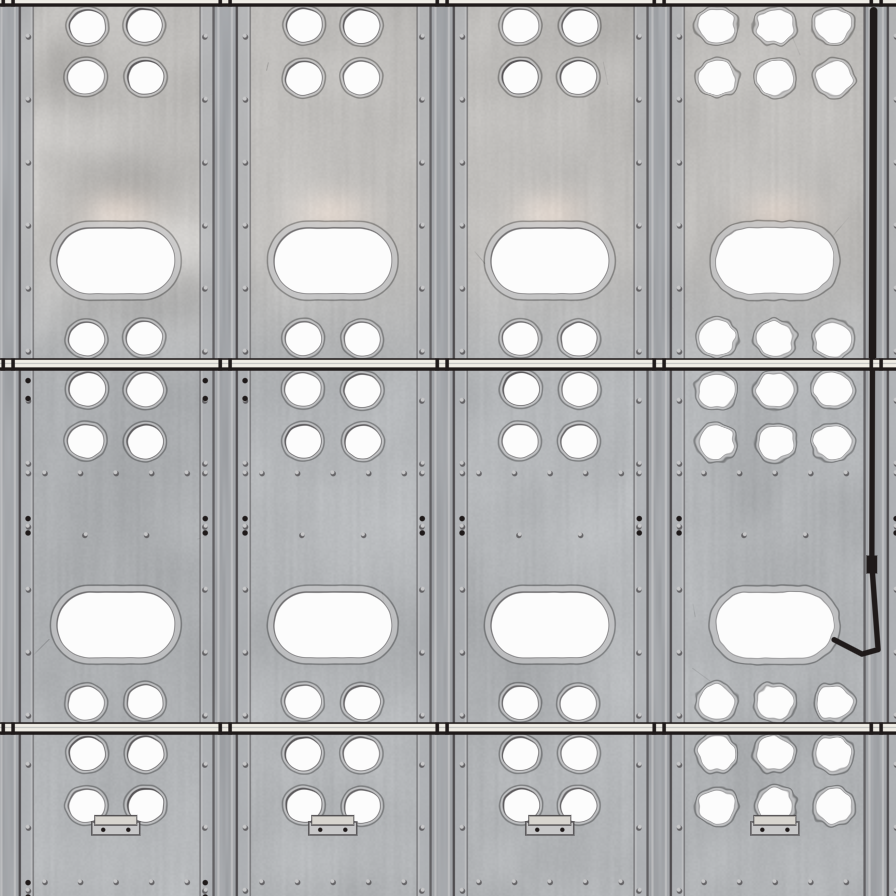
A WebGL 1 fragment shader for this texture:

```glsl
precision highp float;
// Riveted aluminium panels in a four-column grid, punched with round and oval openings.
uniform vec2 u_resolution;

const vec2 PITCH = vec2(.2422, .4063);   // panel size
const vec2 ORIGIN = vec2(.0091, .0005);  // first seam crossing, from top left
const float HOLE_RADIUS = .0192;
const float HOLE_STEP = .0651;
const vec2 OVAL = vec2(.029, .0365);     // half straight length, end radius
const float RIVET_X = .0222;             // rivet line, from the seam
const float RIVET_STEP = .0703;
const float STRIP_HALF = .028;
const float POST_HALF = .013;
const vec3 WARM_METAL = vec3(.735, .728, .718);
const vec3 COOL_METAL = vec3(.692, .702, .712);
const vec3 POST_METAL = vec3(.635, .645, .66);
const vec3 LIP = vec3(.78, .78, .785);
const vec3 SHADOW = vec3(.29, .28, .29);
const vec3 BLACK = vec3(.12, .1, .1);
const vec3 RAIL = vec3(.94, .93, .9);
const vec3 OPENING = vec3(.99);

float aa;  // edge softness

float hash(vec2 p) {
  vec3 q = fract(p.xyx * .1031);
  q += dot(q, q.yzx + 33.33);
  return fract((q.x + q.y) * q.z);
}

float noise(vec2 p) {  // centred on zero
  vec2 i = floor(p), f = fract(p), e = vec2(1, 0);
  f *= f * (3. - 2. * f);
  return mix(mix(hash(i), hash(i + e), f.x),
             mix(hash(i + e.yx), hash(i + 1.), f.x), f.y) - .5;
}

float fill(float d) { return 1. - smoothstep(-aa, aa, d); }
float line(float d, float w) { return fill(abs(d) - w); }
float box(vec2 p, vec2 s) { p = abs(p) - s; return max(p.x, p.y); }
float slot(vec2 p, vec2 s) { return length(vec2(max(abs(p.x) - s.x, 0.), p.y)) - s.y; }

float segment(vec2 p, vec2 a, vec2 b) {
  p -= a; b -= a;
  return length(p - b * clamp(dot(p, b) / dot(b, b), 0., 1.));
}

void paint(inout vec3 c, vec3 ink, float amount) { c = mix(c, ink, amount); }

// Opening with a pressed lip and a shadowed upper left edge
void punch(inout vec3 c, vec2 p, vec2 s, float lip, float shade, float wobble) {
  float d = slot(p, s) + wobble;
  float inner = slot(p - vec2(.001, .0014) * shade, s) + wobble;
  c *= 1. - .3 * line(d - lip, .0009);
  paint(c, LIP, .65 * fill(d - lip + .001));
  paint(c, SHADOW, fill(d - .0008) * (.25 + .65 * shade));
  paint(c, OPENING, fill(max(d, inner)));
}

void rivet(inout vec3 c, vec2 p) {
  paint(c, SHADOW, .75 * fill(length(p - vec2(.0005, .0008)) - .003));
  paint(c, LIP, fill(length(p + vec2(.0004, .0007)) - .0022));
}

void main() {
  vec2 p = gl_FragCoord.xy / u_resolution;
  p.y = 1. - p.y;
  aa = .8 / min(u_resolution.x, u_resolution.y);
  vec2 grid = (p - ORIGIN) / PITCH, id = floor(grid), q = fract(grid) * PITCH;
  vec2 seam = q - PITCH * step(PITCH * .5, q);
  bool wide = id.x > 2.5, middle = id.y == 1., bottom = id.y > 1.5;
  float x = q.x - PITCH.x * .5 - (wide ? .008 : -.001);
  float tone = hash(id + 7.) - .5;

  // Brushed sheet with stains, dents, warm reflections and scratches
  vec3 c = mix(WARM_METAL, COOL_METAL, smoothstep(.25, .45, p.y));
  c += noise(p * 7.) * .07 + noise(p * 25.) * .025 + tone * .025;
  c += noise(p * vec2(240, 9)) * .025 + noise(p * 450.) * .02;
  c += (noise(p * 16.) - noise(p * 16. + .3)) * (id.x + id.y < .5 ? .16 : .05);
  vec2 glow = vec2(x - .02 * tone, q.y - .238) / vec2(.04, .025);
  if (id.y < .5) c += vec3(.11, .08, .06) * exp(-dot(glow, glow));
  for (int i = 0; i < 14; i++) {
    vec2 k = vec2(i, 3), a = vec2(hash(k), hash(k + 11.));
    vec2 b = a + vec2(hash(k + 23.) - .5, hash(k + 37.) - .3) * .05;
    c *= 1. - .22 * fill(segment(p, a, b) - .0005) * (noise(p * 90.) + .5);
  }

  // Round openings, two abreast or three in the last column, and ovals
  float count = wide ? 3. : 2.;
  float n = clamp(floor(x / HOLE_STEP + count * .5), 0., count - 1.);
  float holeY = q.y < .057 ? .028 : q.y < .2 ? .086 : .377;
  vec2 key = id * 5. + vec2(n, floor(holeY * 20.));
  vec2 h = vec2(x - (n - count * .5 + .5) * HOLE_STEP, q.y - holeY);
  h += (vec2(hash(key), hash(key + 9.)) - .5) * .002;
  float shade = wide ? .15 : .55 + .45 * hash(key + 4.);
  float wobble = noise(p * 110.) * (wide ? .0045 : .0012);
  punch(c, h * vec2(.96, 1.03), vec2(0, HOLE_RADIUS), .0038, shade, wobble);
  punch(c, vec2(x, q.y - .2904), OVAL, .0075, wide ? .3 : .65, wobble * .4);

  // Rivets across the lower panels
  if (id.y > .5) {
    n = clamp(floor(x / .0397 + .5), -2., 2.);
    rivet(c, vec2(x - n * .0397, q.y - (bottom ? .171 : .121)));
    if (middle) rivet(c, vec2(abs(x) - .034, q.y - .19));
  }

  // Latch plates
  if (bottom) {
    vec2 l = vec2(x, q.y - .1115);
    paint(c, SHADOW, fill(box(l, vec2(.0275, .008))));
    paint(c, LIP, fill(box(l, vec2(.026, .0065))));
    l.y += .009;
    paint(c, SHADOW, fill(box(l, vec2(.024, .006))));
    paint(c, RAIL * .9, fill(box(l, vec2(.023, .0045))));
    paint(c, BLACK, fill(length(vec2(abs(x) - .014, l.y - .0105)) - .0024));
  }

  // Side strips with rivets and open bolt holes
  float sx = abs(seam.x), rx = sx - RIVET_X;
  if (!wide || seam.x > 0.) {
    paint(c, POST_METAL * 1.06, .6 * fill(sx - STRIP_HALF));
    paint(c, SHADOW, .55 * line(sx - STRIP_HALF, .0008));
    paint(c, LIP, .6 * line(sx - STRIP_HALF + .002, .0008));
    rivet(c, vec2(rx, mod(q.y - .0049, RIVET_STEP) - RIVET_STEP * .5));
    if (middle) rivet(c, vec2(rx, q.y - .121));
    float bolt = length(vec2(rx, abs(q.y - .18) - .008));
    if (middle && p.x < .3) bolt = min(bolt, length(vec2(rx, abs(q.y - .028) - .01)));
    if (middle || bottom && id.x < .5) paint(c, BLACK, fill(bolt - .003));
  }

  // Upright posts
  paint(c, POST_METAL + noise(p * vec2(300, 12)) * .06, fill(sx - POST_HALF));
  paint(c, LIP, .7 * line(sx - .0075, .0012));
  paint(c, SHADOW, (seam.x > 0. ? .95 : .75) * line(sx - POST_HALF, .0013));

  // Cable hanging down the right side
  vec2 clip = vec2(.973, .63), bend = vec2(.98, .725), low = vec2(.962, .73);
  float cable = min(segment(p, vec2(.975, .012), clip), segment(p, clip, bend));
  cable = min(cable, min(segment(p, bend, low), segment(p, low, vec2(.931, .714))));
  paint(c, BLACK, fill(cable - (p.y < .4 ? .0042 : .003)));
  paint(c, BLACK, fill(box(p - clip, vec2(.006, .01))));

  // Horizontal rails, notched at the posts
  paint(c, BLACK, fill(abs(seam.y) - .007));
  paint(c, RAIL, line(seam.y + .001, .0042));
  paint(c, POST_METAL, .6 * line(seam.y + .0012, .0006));
  paint(c, BLACK, fill(box(vec2(sx - .0055, seam.y), vec2(.002, .0065))));

  gl_FragColor = vec4(clamp(c, 0., 1.), 1);
}
```
